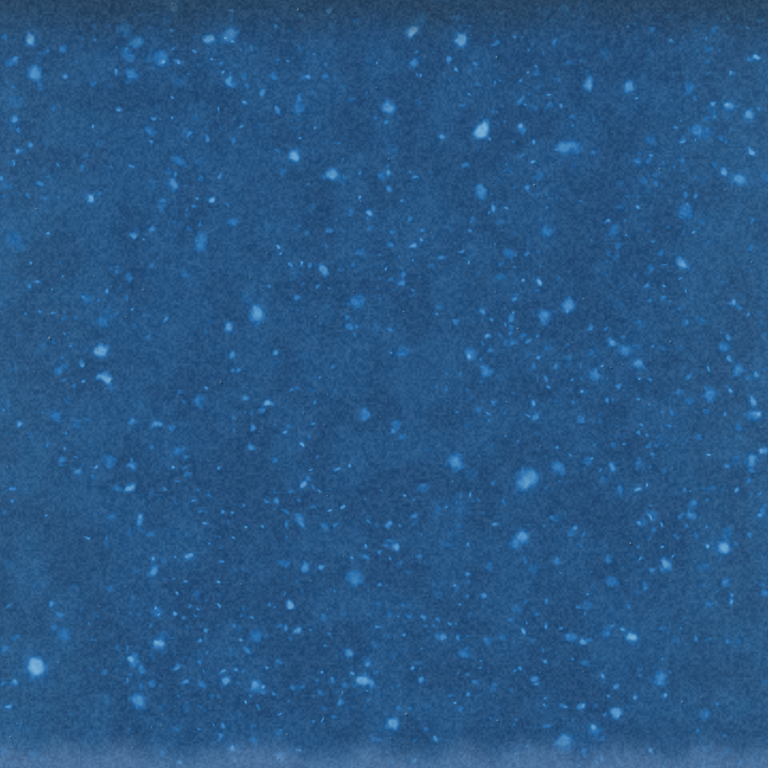
This texture is drawn by a Shadertoy shader. Its source:

```glsl
float hash(vec2 p) {
    vec3 q = fract(p.xyx * vec3(0.1031, 0.1030, 0.0973));
    q += dot(q, q.yzx + 33.33);
    return fract((q.x + q.y) * q.z);
}

float noise(vec2 p) {
    vec2 i = floor(p), f = fract(p);
    f = f * f * (3.0 - 2.0 * f);
    return mix(mix(hash(i), hash(i + vec2(1, 0)), f.x),
               mix(hash(i + vec2(0, 1)), hash(i + vec2(1, 1)), f.x), f.y);
}

float fbm(vec2 p) {
    float sum = 0.0, amplitude = 0.5;
    for (int i = 0; i < 4; i++) {
        sum += amplitude * noise(p);
        p = p * 2.03 + 17.3;
        amplitude *= 0.5;
    }
    return sum / 0.9375;
}

// Soft rounded flecks, one per occupied cell; radii are in cell units
float flecks(vec2 p, float chance, vec2 radii, vec2 strengths, float seed) {
    vec2 cell = floor(p);
    float gap = 1.0;
    for (int y = -1; y <= 1; y++)
    for (int x = -1; x <= 1; x++) {
        vec2 id = cell + vec2(x, y);
        vec2 key = id + seed;
        // Fade the fleck in, so a varying chance never cuts its outline
        float presence = smoothstep(0.0, 0.08, chance - hash(key + 71.7));
        vec2 d = p - id - 0.15 - 0.7 * vec2(hash(key + 3.1), hash(key + 9.4));
        float angle = 6.2832 * hash(key + 21.9);
        d = mat2(cos(angle), -sin(angle), sin(angle), cos(angle)) * d;
        d.x *= mix(1.0, 1.5, hash(key + 33.6));
        float size = hash(key + 45.2);
        float dist = length(d) / mix(radii.x, radii.y, size * size);
        float strength = presence * mix(strengths.x, strengths.y, pow(hash(key + 57.8), 1.7));
        float core = 1.0 - smoothstep(0.25, 1.2, dist);
        float halo = 0.35 * exp(-dist * dist * 0.7);
        gap *= 1.0 - strength * max(core, halo);
    }
    return 1.0 - gap;
}

void mainImage(out vec4 fragColor, in vec2 fragCoord) {
    vec2 uv = fragCoord / iResolution.xy;

    // Finely mottled glaze, greyer toward the sides
    float mottle = fbm(uv * 24.0);
    float side = smoothstep(0.3, 0.5, abs(uv.x - 0.5));
    vec3 color = mix(vec3(0.148, 0.308, 0.478), vec3(0.156, 0.340, 0.522),
                     smoothstep(0.3, 0.7, mottle));
    color += side * vec3(0.018, 0.022, 0.016);

    // Flecks with slightly lumpy outlines, gathered into loose clusters
    vec2 lumps = vec2(noise(uv * 120.0), noise(uv * 120.0 + 50.0)) - 0.5;
    vec2 p = uv + 0.0055 * lumps;
    float cluster = smoothstep(0.3, 0.68, fbm(uv * 12.0 + 40.0));
    float big = flecks(p * 14.0, 0.17, vec2(0.16, 0.25), vec2(0.55, 1.0), 10.0);
    float medium = flecks(p * 32.0, 0.14 + 0.36 * cluster, vec2(0.20, 0.42), vec2(0.18, 0.85), 130.0);
    float small = flecks(p * 68.0, 0.18 + 0.45 * cluster, vec2(0.22, 0.46), vec2(0.12, 0.72), 270.0);
    float level = 1.0 - (1.0 - big) * (1.0 - medium) * (1.0 - small);
    color = mix(color, vec3(0.155, 0.425, 0.67), smoothstep(0.0, 0.5, level));
    color = mix(color, vec3(0.45, 0.67, 0.83), smoothstep(0.38, 1.0, level));

    // Shaded top rim and lit bottom rim
    float wobble = 0.02 * (noise(uv * vec2(25.0, 8.0)) - 0.5);
    color = mix(color, vec3(0.16, 0.26, 0.36), 0.75 * smoothstep(0.93, 1.0, uv.y + wobble));
    color = mix(color, vec3(0.34, 0.49, 0.66), 0.7 * (1.0 - smoothstep(0.0, 0.045, uv.y + wobble)));

    // Fine grain, tiny glints and their dark pits
    float grain = noise(uv * 360.0) + 0.6 * noise(uv * 190.0 + 9.0) - 0.8;
    color += grain * vec3(0.062, 0.070, 0.074);
    float glint = flecks(uv * 60.0, 0.1, vec2(0.06, 0.11), vec2(0.2, 1.0), 410.0);
    float pit = flecks((uv + vec2(-0.002, 0.002)) * 60.0, 0.1, vec2(0.07, 0.13), vec2(0.2, 1.0), 410.0);
    color *= 1.0 - 0.3 * pit;
    color = mix(color, vec3(0.52, 0.63, 0.70), 0.7 * glint);

    fragColor = vec4(color, 1.0);
}
```
